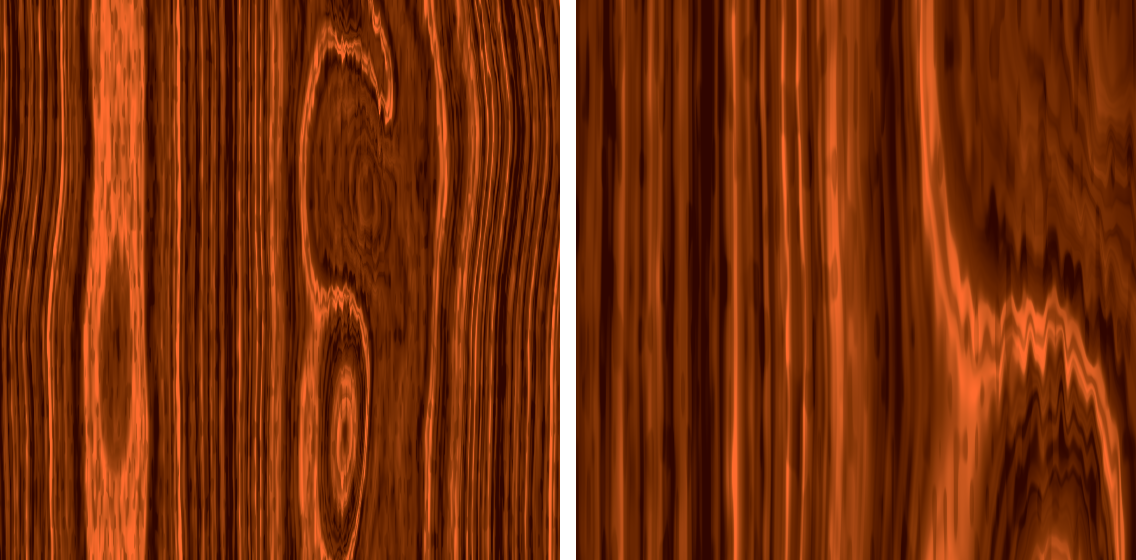
Left, the full canvas; right, a detail of the centre.
A Shadertoy shader for this texture:

```glsl
// Polished rosewood: vertical grain with a pale heartwood strip and oval knots.
// A smooth height field is sliced into growth rings; its flat ridge and valley
// open into broad figures, its steep flanks crowd into thin straight stripes.

float hash(vec2 p)
{
    vec3 q = fract(p.xyx * vec3(0.1031, 0.1030, 0.0973));
    q += dot(q, q.yzx + 33.33);
    return fract((q.x + q.y) * q.z);
}

float noise(vec2 p)
{
    vec2 i = floor(p), f = fract(p);
    f = f * f * (3.0 - 2.0 * f);
    return mix(mix(hash(i), hash(i + vec2(1, 0)), f.x),
               mix(hash(i + vec2(0, 1)), hash(i + vec2(1, 1)), f.x), f.y);
}

// Random plateaus along one axis, joined by short steep slopes
float rings(float h, float seed)
{
    float i = floor(h);
    return mix(hash(vec2(i + 90.0, seed)), hash(vec2(i + 91.0, seed)),
               smoothstep(0.4, 1.0, h - i));
}

float band(float h, float centre, float width)
{
    float d = (h - centre) / width;
    return exp(-d * d);
}

float knot(vec2 p, vec2 centre, vec2 radius)
{
    vec2 d = (p - centre) / radius;
    return exp(-dot(d, d));
}

// Height field: ridge at x = 0.21, valley at x = 0.66, raised by knots
float growth(vec2 p)
{
    float sway = smoothstep(0.08, 0.4, abs(p.x - 0.42));
    p.x += 0.05 * sway * (noise(vec2(p.x * 2.0 + 4.0, p.y * 2.6 + 7.0)) - 0.5);
    p.x += 0.006 * (noise(vec2(p.x * 5.0, p.y * 3.0 + 2.0)) - 0.5);

    float h = 4.8 * cos(6.9813 * (p.x - 0.21));
    float eye = knot(p, vec2(0.622, 0.22), vec2(0.046, 0.24));
    float valley = band(p.x, 0.66, 0.09) * (1.0 - 0.75 * eye);
    float swell = noise(p * vec2(15.0, 4.5) + 3.0) - 0.5;
    float ripple = noise(p * vec2(34.0, 9.0) + 9.0) - 0.5;
    h += swell * (0.15 + 1.3 * valley) + ripple * (0.06 + 0.25 * valley);

    h += 0.8 * knot(p, vec2(0.21, 0.37), vec2(0.03, 0.19));
    h += 2.9 * eye;
    h += 2.5 * knot(p, vec2(0.622, 1.02), vec2(0.055, 0.17));
    h += 1.2 * knot(p, vec2(0.68, 0.80), vec2(0.025, 0.14));
    h -= 0.8 * knot(p, vec2(0.655, 0.63), vec2(0.03, 0.14));
    return h;
}

// Darkness-to-light ramp of the stained wood
vec3 stain(float t)
{
    vec3 c = mix(vec3(0.19, 0.02, 0.00), vec3(0.22, 0.04, 0.00), smoothstep(-0.05, 0.05, t));
    c = mix(c, vec3(0.31, 0.09, 0.00), clamp((t - 0.05) / 0.12, 0.0, 1.0));
    c = mix(c, vec3(0.40, 0.14, 0.00), clamp((t - 0.17) / 0.17, 0.0, 1.0));
    c = mix(c, vec3(0.50, 0.20, 0.02), clamp((t - 0.34) / 0.24, 0.0, 1.0));
    c = mix(c, vec3(0.64, 0.27, 0.07), clamp((t - 0.58) / 0.23, 0.0, 1.0));
    c = mix(c, vec3(0.82, 0.36, 0.13), clamp((t - 0.81) / 0.14, 0.0, 1.0));
    return mix(c, vec3(1.00, 0.42, 0.18), clamp((t - 0.95) / 0.15, 0.0, 1.0));
}

vec3 wood(vec2 p)
{
    // Fibres comb the ring edges into short upright teeth
    float fibre = noise(p * vec2(270.0, 26.0)) - 0.5;
    float strand = noise(p * vec2(170.0, 8.0) + 40.0) - 0.5;
    float pore = smoothstep(0.62, 0.8, noise(p * vec2(320.0, 30.0) + 77.0));
    float h = growth(p + vec2(0.0012, 0.026) * fibre + vec2(0.001, 0.014) * strand);

    // Coarse to fine growth rings, centred on zero
    float ring = 0.22 * rings(h * 2.1, 3.0) + 0.33 * rings(h * 5.3, 17.0)
               + 0.36 * rings(h * 10.0, 29.0) + 0.23 * rings(h * 17.0, 41.0) - 0.57;
    float tone = 0.48 + 1.6 * ring;

    // Pale strip along the ridge, dark at its rim and brown in its heart
    float heart = smoothstep(4.85, 5.35, h);
    tone = mix(tone, 0.08, 0.9 * band(h, 4.36, 0.15));
    tone = mix(tone, mix(0.96, 0.45, heart) + 0.45 * ring, smoothstep(4.46, 4.56, h));

    // Brown valley, closed by dark and bright rings; knots repeat them
    tone = mix(tone, 0.43 + 0.55 * ring, 1.0 - smoothstep(-3.9, -3.7, h));
    tone = mix(tone, 0.14, 0.7 * band(h, -3.7, 0.1));
    tone = mix(tone, 0.82 + 0.5 * ring, 0.8 * band(h, -3.25, 0.25));
    tone = mix(tone, 0.05 + 0.4 * ring, 0.9 * band(h, -2.65, 0.2));
    tone = mix(tone, 0.82 + 0.4 * ring, 0.85 * band(h, -2.0, 0.35));

    return stain(tone + 0.24 * fibre + 0.26 * strand - 0.16 * pore + 0.03);
}

void mainImage(out vec4 fragColor, in vec2 fragCoord)
{
    // Four close samples per pixel smooth the thin stripes
    vec3 colour = vec3(0.0);
    for (int i = 0; i < 4; i++) {
        vec2 offset = vec2(i & 1, i >> 1) * 0.4 - 0.2;
        colour += wood((fragCoord + offset) / iResolution.xy);
    }
    fragColor = vec4(colour / 4.0, 1.0);
}
```
